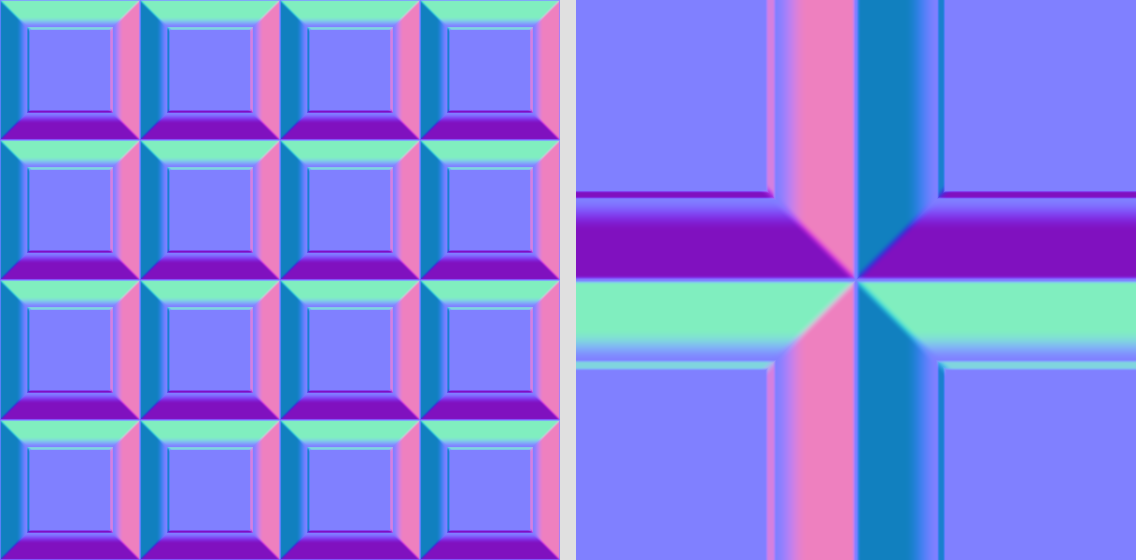
Left, the full canvas; right, a detail of the centre.
Give the GLSL for this texture map, as a three.js fragment shader.

```glsl
varying vec2 vUv;

// Soft bump of height 1 centred on zero
float pulse(float x, float halfWidth) {
  return 1.0 - smoothstep(0.25 * halfWidth, halfWidth, abs(x));
}

// Steepness of the tile's side at distance d from its border
float bevelSlope(float d) {
  float tilt = radians(60.0) * (1.0 - smoothstep(0.115, 0.195, d));
  return tan(tilt) * smoothstep(0.0, 0.013, d);
}

// Steepness of the thin step around the flat top, crisper on the left and bottom
float stepSlope(float d, float side, float crispSlope) {
  return side < 0.0 ? crispSlope * pulse(d - 0.203, 0.0105)
                    : 0.9 * pulse(d - 0.203, 0.014);
}

void main() {
  // Four by four tiles, each centred on zero
  vec2 p = fract(vUv * 4.0) - 0.5;
  vec2 a = abs(p);
  vec2 side = sign(p);
  float d = 0.5 - max(a.x, a.y);

  // Facing of the four sides, blended along the mitred corners
  float horizontal = smoothstep(-0.022, 0.022, a.x - a.y);
  vec2 facing = side * vec2(horizontal, 1.0 - horizontal);

  // Slopes of bevel and step combined into a surface normal
  vec2 steps = vec2(stepSlope(d, side.x, 1.3), stepSlope(d, side.y, 1.75));
  vec2 slope = facing * (bevelSlope(d) + steps);
  vec3 normal = normalize(vec3(slope, 1.0));

  gl_FragColor = vec4(normal * 0.5 + 0.5, 1.0);
}
```
